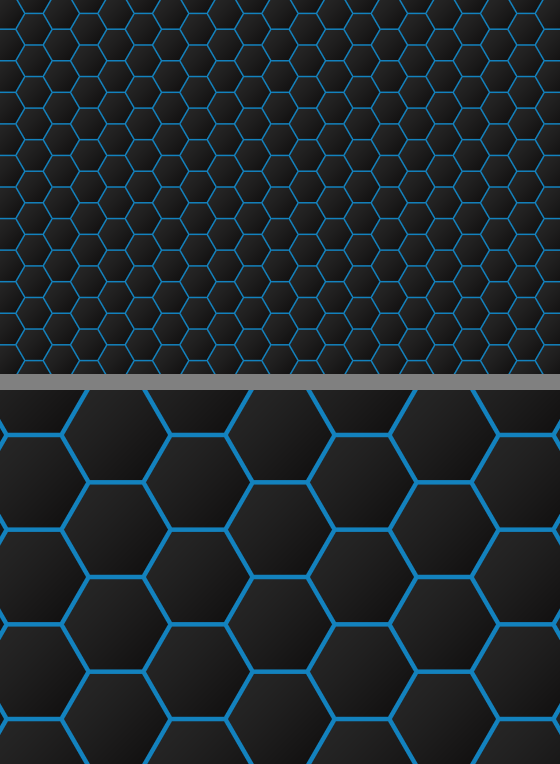
Top, the full canvas; bottom, a detail of the centre.
This pattern is drawn by a Shadertoy shader. Its source:

```glsl
// Dark hexagonal tiles with diagonal shading, separated by thin blue lines.

const float ROWS = 11.85;              // tile heights per canvas height
const float LINE_HALF_WIDTH = 0.0237;  // in tile heights
const vec2 CELL = vec2(1.7320508, 1.0);
const vec3 LINE_BLUE = vec3(0.075, 0.51, 0.745);
const vec3 TILE_LIGHT = vec3(0.148, 0.147, 0.147);
const vec3 TILE_DARK = vec3(0.068, 0.063, 0.063);

// Offset from the nearest centre of a flat-topped hexagon grid.
vec2 hexLocal(vec2 p) {
    vec2 a = mod(p + 0.5 * CELL, CELL) - 0.5 * CELL;
    vec2 b = mod(p, CELL) - 0.5 * CELL;
    return dot(a, a) < dot(b, b) ? a : b;
}

// Distance inward from the border of a hexagon of height 1.
float hexBorderDistance(vec2 p) {
    vec2 q = abs(p);
    return 0.5 - max(q.y, dot(q, vec2(0.8660254, 0.5)));
}

// Shade falling from upper left to lower right.
vec3 tileShade(vec2 p) {
    float halfSpan = 0.558;
    float along = dot(p, vec2(0.7071, -0.7071)) / halfSpan;
    float t = clamp(0.5 + 0.5 * along, 0.0, 1.0);
    return mix(TILE_LIGHT, TILE_DARK, pow(t, 1.3));
}

// Antialiased coverage of a line at the given distance.
float lineCoverage(float dist, float halfWidth, float pixel) {
    return clamp((halfWidth - dist) / pixel + 0.5, 0.0, 1.0);
}

void mainImage(out vec4 fragColor, in vec2 fragCoord) {
    // A horizontal tile edge passes through the canvas centre.
    vec2 p = (fragCoord - 0.5 * iResolution.xy) / iResolution.y * ROWS;
    vec2 local = hexLocal(p - vec2(0.0, 0.5));
    float pixel = ROWS / iResolution.y;

    float line = lineCoverage(hexBorderDistance(local), LINE_HALF_WIDTH, pixel);
    fragColor = vec4(mix(tileShade(local), LINE_BLUE, line), 1.0);
}
```
